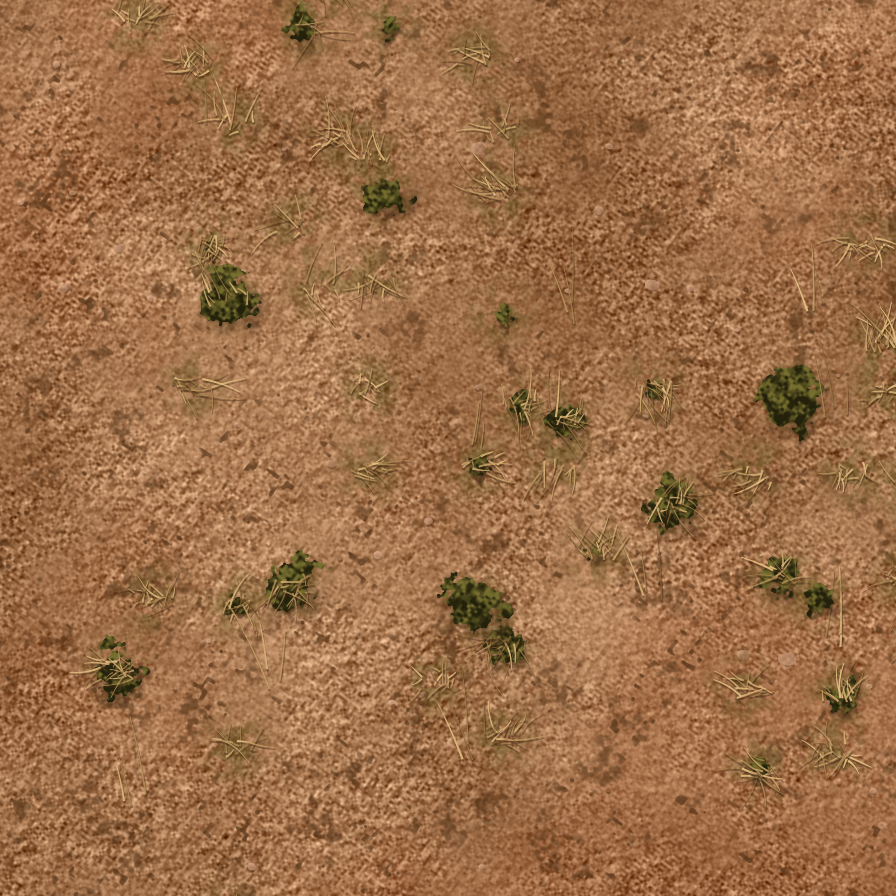
Write a Shadertoy shader that draws this texture.

```glsl
// Dry reddish-brown soil with scattered straw tufts, moss clumps, stalks and pebbles.

const vec3 SOIL = vec3(0.655, 0.465, 0.315);
const vec3 RED_SOIL = vec3(0.635, 0.42, 0.27);
const vec3 LITTER = vec3(0.34, 0.21, 0.10);
const vec3 OLIVE = vec3(0.47, 0.37, 0.19);
const vec3 SHADOW = vec3(0.25, 0.15, 0.07);
const vec3 MOSS_DARK = vec3(0.12, 0.12, 0.035);
const vec3 MOSS_LIGHT = vec3(0.46, 0.44, 0.18);
const vec3 STRAW_DARK = vec3(0.58, 0.43, 0.23);
const vec3 STRAW_LIGHT = vec3(0.90, 0.75, 0.51);
const vec3 PEBBLE = vec3(0.77, 0.58, 0.45);
const vec2 LIGHT = vec2(-0.45, 0.89);
const mat2 TURN = mat2(0.8, 0.6, -0.6, 0.8);

float hash(vec2 p) {
    return fract(sin(dot(p, vec2(127.1, 311.7))) * 43758.5453);
}

vec2 hash2(vec2 p) {
    return vec2(hash(p), hash(p + 57.3));
}

float noise(vec2 p) {
    vec2 i = floor(p), f = fract(p);
    f = f * f * (3.0 - 2.0 * f);
    return mix(mix(hash(i), hash(i + vec2(1, 0)), f.x),
               mix(hash(i + vec2(0, 1)), hash(i + vec2(1, 1)), f.x), f.y);
}

float fbm(vec2 p) {
    float sum = 0.0, amp = 0.5;
    for (int i = 0; i < 4; i++) {
        sum += amp * noise(p);
        p = 2.0 * TURN * p + 17.0;
        amp *= 0.5;
    }
    return sum / 0.9375;
}

float soilHeight(vec2 p) {
    vec2 q = TURN * p;
    return 0.8 * noise(q * 48.0) + 0.55 * noise(p * 110.0 + 9.0) + 0.5 * noise(TURN * q * 230.0 + 31.0);
}

// Crumbly ground: broad tone, lit relief, sharp grain, dark pits and litter
vec3 soil(vec2 p) {
    float broad = fbm(p * 6.0) - 0.5;
    float relief = soilHeight(p) - soilHeight(p + LIGHT * 0.003);
    float grain = noise(TURN * p * 350.0 + 70.0) - 0.5;
    float rough = mix(0.65, 1.3, smoothstep(0.3, 0.7, fbm(p * 14.0 + 5.0)));
    float tone = 0.24 * broad + rough * (0.31 * relief + 0.27 * grain);
    vec3 base = mix(SOIL, RED_SOIL, 0.8 * smoothstep(0.45, 0.7, fbm(p * 4.0 + 40.0)));
    vec3 col = base + tone * vec3(1.0, 1.0, 0.94);
    float pits = smoothstep(0.72, 0.9, noise(TURN * p * 150.0 + 3.0)) * smoothstep(0.45, 0.7, fbm(p * 30.0 + 8.0));
    float litter = smoothstep(0.62, 0.76, fbm(p * 28.0 + 12.0)) * smoothstep(0.25, 0.75, noise(p * 170.0));
    return mix(col, LITTER, max(0.75 * pits, 0.6 * litter));
}

// Coverage of a tapered, bent blade that starts at the origin of q
float blade(vec2 q, float angle, float len, float bend, float width, float aa) {
    vec2 dir = vec2(cos(angle), sin(angle));
    float u = dot(q, dir);
    float v = dot(q, vec2(-dir.y, dir.x)) - bend * u * u / len;
    float w = width * (1.0 - 0.6 * clamp(u / len, 0.0, 1.0));
    return (1.0 - smoothstep(w - aa, w + aa, abs(v)))
         * smoothstep(-aa, aa, u) * smoothstep(-aa, aa, len - u);
}

vec3 addBlade(vec3 col, vec2 q, float angle, float len, float bend, float shade, float aa) {
    float dark = blade(q + vec2(-0.0008, 0.0024), angle, len, bend, 0.0012, aa * 1.3);
    col = mix(col, SHADOW, 0.42 * dark);
    float body = blade(q, angle, len, bend, mix(0.0007, 0.0013, shade), aa);
    return mix(col, mix(STRAW_DARK, STRAW_LIGHT, shade), body * mix(0.6, 0.95, shade));
}

// Leafy moss clump with crumbled rim, dark gaps and a shadow on its lower side
vec3 addMoss(vec3 col, vec2 p, vec2 q, float radius) {
    float ragged = (fbm(p * 60.0) - 0.5) * (0.014 + 1.1 * radius) + (noise(TURN * p * 210.0) - 0.5) * 0.012;
    float shade = 1.0 - smoothstep(0.3 * radius, 1.5 * radius, length(q + vec2(-0.003, 0.008)) + ragged);
    col = mix(col, SHADOW, 0.65 * shade);
    float cover = 1.0 - smoothstep(-0.0015, 0.0015, length(q) - radius + ragged);
    float leaf = noise(TURN * p * 290.0) * 0.55 + noise(p * 130.0) * 0.45 + 3.0 * q.y;
    return mix(col, mix(MOSS_DARK, MOSS_LIGHT, smoothstep(0.25, 0.8, leaf)), 0.93 * cover);
}

vec3 addTuft(vec3 col, vec2 p, vec2 cell, float size, float aa) {
    if (hash(cell + 3.7) > mix(0.0, 1.05, smoothstep(0.2, 0.8, noise(cell * 0.45)))) return col;
    vec2 q = p - (cell + 0.1 + 0.8 * hash2(cell)) * size;
    if (length(q) > 0.085) return col;
    float kind = hash(cell + 21.0);
    float stain = (1.0 - smoothstep(0.005, 0.055, length(q))) * smoothstep(0.35, 0.6, fbm(p * 75.0));
    col = mix(col, OLIVE + 0.3 * (noise(p * 300.0) - 0.5), 0.75 * stain);
    if (kind > 0.45) col = addMoss(col, p, q, mix(0.007, 0.034, pow(hash(cell + 8.0), 2.0)));
    if (kind > 0.8) return col;
    // Straw fans out around one main direction, from a loose row of roots
    float heading = 6.283 * hash(cell + 33.0);
    float spread = mix(1.2, 4.5, hash(cell + 44.0));
    float count = mix(9.0, 25.0, hash(cell + 55.0));
    float reach = mix(0.03, 0.055, hash(cell + 66.0));
    for (float i = 0.0; i < 25.0; i++) {
        if (i > count) break;
        vec2 id = cell * 7.0 + i * 1.37;
        vec2 root = (hash2(id) - 0.5) * vec2(0.042, 0.022);
        float angle = heading + spread * (hash(id + 2.0) - 0.5);
        float len = mix(0.008, reach, pow(hash(id + 4.0), 1.5));
        col = addBlade(col, q - root, angle, len, 0.8 * (hash(id + 6.0) - 0.5), hash(id + 8.0), aa);
    }
    return col;
}

// Sparse groups of long, nearly upright stalks
vec3 addStalks(vec3 col, vec2 p, vec2 cell, float size, float aa) {
    if (hash(cell + 91.0) > 0.35) return col;
    vec2 q = p - (cell + 0.2 + 0.6 * hash2(cell + 63.0)) * size;
    for (float i = 0.0; i < 3.0; i++) {
        vec2 id = cell * 5.0 + i * 2.3 + 80.0;
        vec2 root = vec2(0.03, 0.03) * (hash2(id) - 0.5);
        float angle = 1.65 + 0.6 * (hash(id + 1.0) - 0.5);
        col = addBlade(col, q - root, angle, mix(0.035, 0.09, hash(id + 3.0)), 0.06, hash(id + 5.0), aa);
    }
    return col;
}

vec3 addPebble(vec3 col, vec2 p, vec2 cell, float size, float aa) {
    if (hash(cell + 15.0) > 0.11) return col;
    vec2 q = p - (cell + 0.25 + 0.5 * hash2(cell + 5.0)) * size;
    float radius = mix(0.002, 0.008, pow(hash(cell + 6.0), 3.0));
    float d = length(q * vec2(0.85, 1.1)) + 0.005 * (noise(p * 130.0) - 0.5);
    col = mix(col, SHADOW, 0.4 * (1.0 - smoothstep(-aa, 2.0 * aa, length(q + LIGHT * 0.0015) - radius)));
    vec3 stone = PEBBLE + 0.06 * dot(q, LIGHT) / radius + 0.2 * (noise(p * 250.0) - 0.5);
    return mix(col, stone, 0.8 * (1.0 - smoothstep(-aa, aa, d - radius)));
}

void mainImage(out vec4 fragColor, in vec2 fragCoord) {
    vec2 p = fragCoord / iResolution.y;
    float aa = 0.6 / iResolution.y;
    vec3 col = soil(p);
    float pebbleSize = 0.05, stalkSize = 0.2, tuftSize = 0.1;
    col = addPebble(col, p, floor(p / pebbleSize), pebbleSize, aa);
    for (int k = 0; k < 9; k++) {
        vec2 offset = vec2(k % 3 - 1, k / 3 - 1);
        col = addStalks(col, p, floor(p / stalkSize) + offset, stalkSize, aa);
        col = addTuft(col, p, floor(p / tuftSize) + offset, tuftSize, aa);
    }
    fragColor = vec4(clamp(col, 0.0, 1.0), 1.0);
}
```
